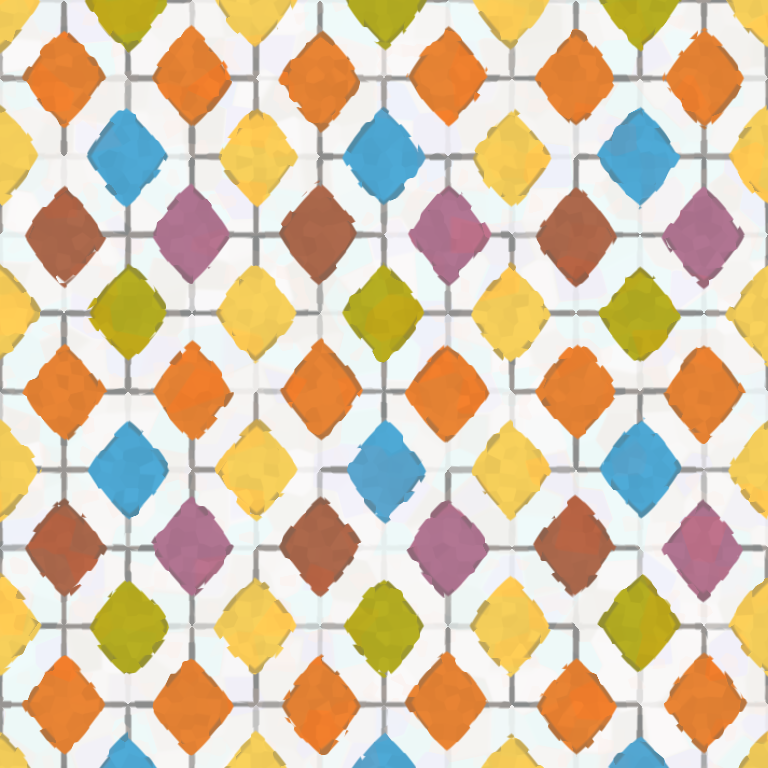
Write a WebGL 2 fragment shader that draws this pattern.

```glsl
#version 300 es
precision highp float;
// Painterly lattice of coloured diamonds on off-white, joined by broken grey lines.
uniform vec2 u_resolution;
out vec4 fragColor;

float hash(vec2 p) {
    return fract(sin(dot(p, vec2(127.1, 311.7))) * 43758.5453);
}

vec3 hash3(vec2 p) {
    return vec3(hash(p), hash(p + 17.3), hash(p + 41.9));
}

// Soft Voronoi dabs: each dab carries three random values
vec3 dabs(vec2 p) {
    vec2 cell = floor(p);
    vec3 sum = vec3(0.0);
    float total = 0.0;
    for (int y = -1; y <= 1; y++) {
        for (int x = -1; x <= 1; x++) {
            vec2 id = cell + vec2(x, y);
            vec2 toDab = id + 0.15 + 0.7 * hash3(id + 5.7).xy - p;
            float weight = exp(-22.0 * dot(toDab, toDab));
            sum += weight * hash3(id);
            total += weight;
        }
    }
    return sum / total;
}

// Colours cycle every four rows and every four half-columns
vec3 diamondColor(vec2 id) {
    vec2 m = mod(id, 4.0);
    if (m.y == 1.0) return vec3(0.89, 0.505, 0.20);
    if (m.y == 3.0) return m.x == 1.0 ? vec3(0.66, 0.40, 0.29) : vec3(0.68, 0.45, 0.56);
    if (m.x == 0.0) return vec3(0.95, 0.80, 0.35);
    return m.y == 0.0 ? vec3(0.70, 0.67, 0.13) : vec3(0.30, 0.65, 0.82);
}

void main() {
    vec2 uv = gl_FragCoord.xy / u_resolution;
    vec2 grid = vec2(uv.x * 12.0, (1.0 - uv.y) * 9.81);
    float soft = max(0.022, 9.0 / u_resolution.x);

    // Nearest point of the staggered lattice
    vec2 diagonal = floor(0.5 * vec2(grid.x + grid.y, grid.x - grid.y) + 0.5);
    vec2 id = vec2(diagonal.x + diagonal.y, diagonal.x - diagonal.y);
    vec2 local = grid - id;

    vec3 fine = dabs(grid * vec2(4.6, 5.6));
    vec3 broad = dabs(grid * vec2(1.7, 2.1) + 30.0);

    // Off-white ground with cool, warm and bright patches
    vec3 color = mix(vec3(0.945, 0.94, 0.925), vec3(0.985, 0.98, 0.98), broad.x);
    color = mix(color, vec3(0.92, 0.985, 0.985), 0.7 * smoothstep(0.6, 0.8, broad.y));
    color = mix(color, vec3(0.94, 0.935, 0.985), 0.7 * smoothstep(0.7, 0.9, broad.z));
    color = mix(color, vec3(0.99, 0.94, 0.92), 0.5 * smoothstep(0.8, 0.95, fine.z));

    // Connecting arms, some faded or missing
    vec2 a = abs(local);
    bool sideways = a.x > a.y;
    vec2 armSide = sideways ? vec2(sign(local.x), 0.0) : vec2(0.0, sign(local.y));
    float across = sideways ? a.y : a.x;
    float armWidth = (sideways ? 0.036 : 0.044) + 0.02 * (fine.x - 0.5);
    float presence = smoothstep(0.22, 0.5, hash(id * 1.7 + armSide * 3.1));
    float arm = 1.0 - smoothstep(armWidth - soft, armWidth + soft, across);
    color = mix(color, mix(vec3(0.52, 0.53, 0.53), vec3(0.64, 0.61, 0.59), fine.y), arm * (0.1 + 0.88 * presence));

    // Slightly bulging diamond with a scalloped outline
    vec2 q = abs(local - 0.05 * (hash3(id + 8.3).xy - 0.5));
    float reach = pow(pow(q.x, 1.16) + pow(q.y, 1.16), 1.0 / 1.16);
    float edge = reach + 0.085 * (fine.x - 0.5);
    float body = 1.0 - smoothstep(0.63 - soft, 0.63 + soft, edge);

    // Dabbed paint, worn darker around the rim
    vec3 paint = diamondColor(id) * (0.97 + 0.06 * fine.z);
    paint += vec3(0.05, -0.015, -0.03) * smoothstep(0.6, 0.9, broad.z);
    float rim = smoothstep(0.52, 0.58, reach) * smoothstep(0.5, 0.68, fine.y);
    paint = mix(paint, paint * 0.55 + vec3(0.16, 0.16, 0.15), 0.75 * rim);

    fragColor = vec4(mix(color, paint, body), 1.0);
}
```
